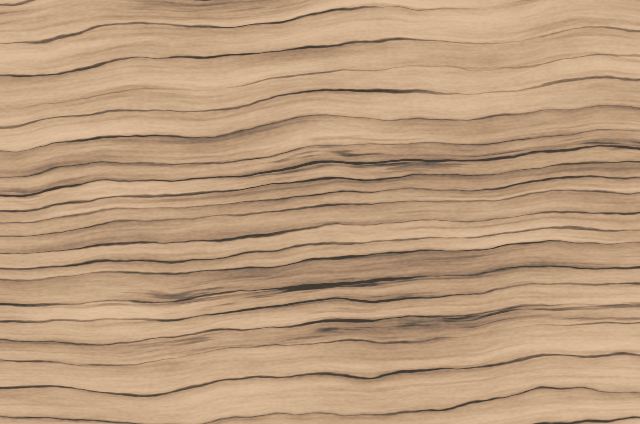
This texture is drawn by a WebGL 2 fragment shader. Its source:

```glsl
#version 300 es
precision highp float;
// Pale brown wood veneer with wavy dark growth lines, brown bands and fine fibres.

#define RINGS 19.0        // growth lines per canvas height
#define CROWDING 0.4      // how much the lines gather near the middle
#define SLOPE 0.065       // rise of the grain to the right
#define WAVE 0.040        // height of the broad waves
#define LINE_WIDTH 0.0021 // half width of a growth line
#define LINE_DARK 3.0     // tone steps added by a line
#define HALO_WIDTH 0.017  // reach of the brown shade beside a line
#define HALO_DARK 2.1     // tone steps added by the shade
#define BANDS 1.0         // strength of the soft brown bands
#define FIBRE 0.5         // strength of the fine fibres
#define BASE_TONE 0.3     // tone of the plain wood

uniform vec2 u_resolution;
out vec4 fragColor;

const float TAU = 6.28319;

// Wood tones from light to dark, one step apart
const vec3 TONES[7] = vec3[7](
    vec3(0.84, 0.71, 0.58), vec3(0.78, 0.65, 0.52), vec3(0.71, 0.58, 0.46),
    vec3(0.62, 0.50, 0.40), vec3(0.50, 0.42, 0.35), vec3(0.37, 0.32, 0.27),
    vec3(0.26, 0.23, 0.20));

float hash(vec2 p) {
    vec3 q = fract(p.xyx * 0.1031);
    q += dot(q, q.yzx + 33.33);
    return fract((q.x + q.y) * q.z);
}

float cornerSlope(vec2 cell, vec2 toPoint) {
    float angle = TAU * hash(cell);
    return dot(vec2(cos(angle), sin(angle)), toPoint);
}

// Gradient noise, roughly -1 to 1
float noise(vec2 p) {
    vec2 i = floor(p), f = p - i;
    vec2 u = f * f * f * (f * (f * 6.0 - 15.0) + 10.0);
    vec2 e = vec2(1.0, 0.0);
    float low = mix(cornerSlope(i, f), cornerSlope(i + e, f - e), u.x);
    float high = mix(cornerSlope(i + e.yx, f - e.yx), cornerSlope(i + 1.0, f - 1.0), u.x);
    return 1.5 * mix(low, high, u.y);
}

float bell(float x, float centre, float width) {
    float d = (x - centre) / width;
    return exp(-d * d);
}

// Height across the grain after tilting and bending it
float grainHeight(vec2 p) {
    float calm = 0.5 + 1.2 * abs(p.y - 0.45);
    float bend = WAVE * calm * noise(p * vec2(2.2, 1.5) + 3.7);
    bend += 0.012 * noise(p * vec2(4.5, 5.0) + 17.3);
    bend += 0.003 * noise(p * vec2(12.0, 14.0) + 41.9);
    return p.y - SLOPE * p.x - bend;
}

// Darkness of the growth lines and of the shade on one side of each
float growthLines(float x, float h, float pixel) {
    float phase = TAU * (h - 0.45);
    float ring = RINGS * (h + CROWDING / TAU * sin(phase));
    float density = RINGS * (1.0 + CROWDING * cos(phase));
    float rough = 0.0012 * noise(vec2(x * 45.0, h * 160.0));
    float line = 0.0, halo = 0.0;
    for (int k = -1; k <= 1; k++) {
        float id = floor(ring) + float(k);
        float seed = hash(vec2(id, 5.0));
        float row = id * 7.31;
        float centre = id + 0.5 + 0.55 * (seed - 0.5)
            + 0.2 * noise(vec2(x * 2.5, row)) + 0.07 * noise(vec2(x * 13.0, row + 3.4));
        float d = (ring - centre) / density + rough;

        // Dark core, fading in and out along its length
        float strength = smoothstep(-0.6, 0.4, noise(vec2(x * 2.2, row + 1.6))
            + 0.9 * (hash(vec2(id, 9.0)) - 0.4));
        float width = LINE_WIDTH * (0.5 + 0.6 * strength
            + 1.1 * noise(vec2(x * 7.0, row + 5.2)));
        float soft = max(pixel, 0.0018);
        float core = 1.0 - smoothstep(width - soft, width + soft, abs(d));
        line = max(line, core * mix(0.3, 1.0, strength));

        // Brown shade, wide on one side and short on the other
        float side = hash(vec2(id, 13.0)) < 0.6 ? -d : d;
        float reach = HALO_WIDTH * (0.3 + 1.3 * hash(vec2(id, 21.0)))
            * (1.0 + 0.8 * noise(vec2(x * 3.0, row + 2.9)));
        float shade = side > 0.0 ? exp(-side / reach) : exp(side / 0.003);
        float amount = 0.45 + 0.9 * hash(vec2(id, 31.0)) + 0.7 * noise(vec2(x * 2.0, row + 8.8));
        halo = max(halo, shade * amount);
    }
    return LINE_DARK * line + HALO_DARK * halo;
}

// Broad brown zones with feathery dark streaks inside
float brownZones(float x, float h) {
    float patchy = 0.9 + 0.9 * noise(vec2(x * 1.8, h * 9.0 + 2.0));
    float zone = bell(h, 0.27, 0.045) + 0.8 * bell(h, 0.17, 0.03)
        + bell(h, 0.57, 0.042) + 0.7 * bell(h, 0.97, 0.03);
    zone *= max(patchy, 0.0);
    float streak = noise(vec2(x * 3.5, h * 65.0)) + 0.5 * noise(vec2(x * 14.0, h * 170.0));
    return zone * (1.35 + 0.9 * streak + 2.0 * smoothstep(0.2, 0.65, streak));
}

void main() {
    vec2 p = gl_FragCoord.xy / u_resolution.y;
    float h = grainHeight(p);

    // Plain wood: soft bands, thin filaments, fibres and short pores
    float tone = BASE_TONE + 0.5 * noise(p * vec2(1.4, 2.5) + 5.3);
    tone += BANDS * noise(vec2(p.x * 1.3, h * 14.0));
    tone += 0.8 * BANDS * noise(vec2(p.x * 2.2, h * 42.0) + 7.0);
    tone += 0.9 * smoothstep(0.25, 0.7, noise(vec2(p.x * 1.8, h * 80.0) + 23.0));
    tone += FIBRE * noise(vec2(p.x * 16.0, h * 150.0));
    tone += 0.8 * FIBRE * noise(vec2(p.x * 80.0, h * 240.0) + 11.0);

    tone += growthLines(p.x, h, 0.6 / u_resolution.y) + brownZones(p.x, h);

    // Tone to colour
    vec3 colour = TONES[0] - 0.04 * min(tone, 0.0);
    for (int k = 1; k < 7; k++)
        colour = mix(colour, TONES[k], clamp(tone - float(k - 1), 0.0, 1.0));
    fragColor = vec4(colour, 1.0);
}
```
